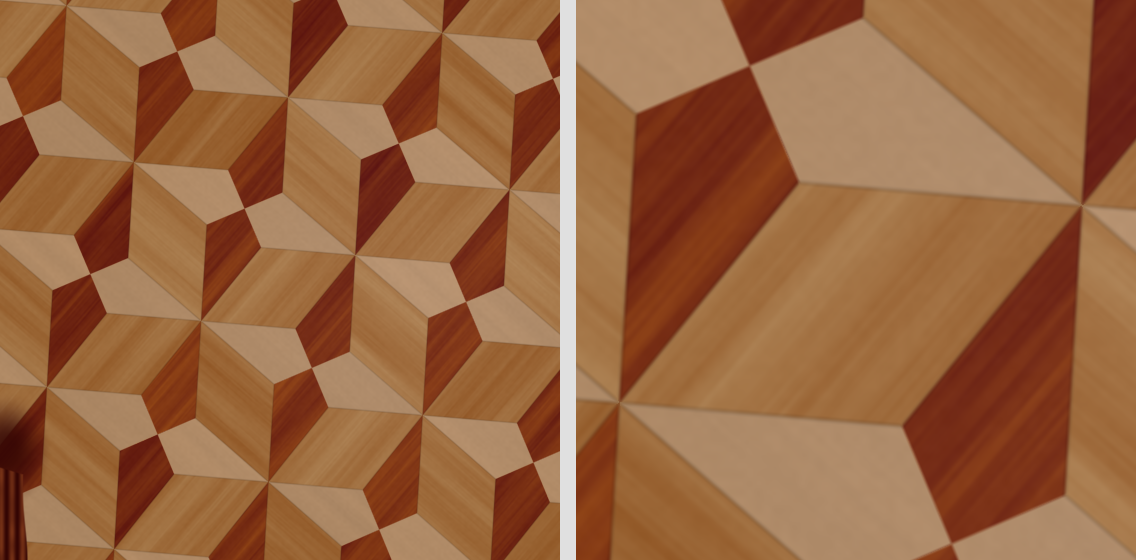
Left, the full canvas; right, a detail of the centre.
Write a three.js fragment shader that draws this pattern.

```glsl
// Wood marquetry: a tilted square lattice of eight-pointed stars, built from tan
// rhombi along the cell edges and four pale or dark kites inside each cell.
// Cells come from fract of lattice coordinates; grain is stretched value noise.
varying vec2 vUv;

const vec2 STAR = vec2(0.5143, 0.8268);    // one star centre
const vec2 STEP_U = vec2(0.2754, 0.1165);  // star to star, rising
const vec2 STEP_V = vec2(0.1202, -0.2822); // star to star, falling
const float SLOPE = 0.51;                  // rhombus half height over half length
const float SOFT = 0.005;                  // edge softness in cells

const vec3 PALE = vec3(0.69, 0.54, 0.395);
const vec3 TAN_DEEP = vec3(0.575, 0.345, 0.145);
const vec3 TAN_LIGHT = vec3(0.665, 0.485, 0.295);
const vec3 RED_DEEP = vec3(0.39, 0.10, 0.055);
const vec3 RED_LIGHT = vec3(0.54, 0.24, 0.075);
const vec3 SHADE = vec3(0.20, 0.02, 0.012);

float hash(vec2 p) {
  vec3 q = fract(vec3(p.xyx) * 0.1031);
  q += dot(q, q.yzx + 33.33);
  return fract((q.x + q.y) * q.z);
}

float noise(vec2 p) {
  vec2 i = floor(p);
  vec2 f = fract(p);
  f = f * f * (3.0 - 2.0 * f);
  float low = mix(hash(i), hash(i + vec2(1.0, 0.0)), f.x);
  float high = mix(hash(i + vec2(0.0, 1.0)), hash(i + 1.0), f.x);
  return mix(low, high, f.y);
}

float cross2(vec2 a, vec2 b) {
  return a.x * b.y - a.y * b.x;
}

float edge(float d) {
  return smoothstep(-SOFT, SOFT, d);
}

// Bands and fibres running along dir, about -0.5 to 0.5
float grain(vec2 p, vec2 dir, float seed) {
  vec2 g = vec2(cross2(dir, p), dot(dir, p)) + seed * vec2(37.0, 19.0);
  float bands = noise(g * vec2(42.0, 1.5));
  float streaks = noise(g * vec2(130.0, 5.0));
  float fibres = noise(g * vec2(330.0, 16.0));
  return bands * 0.55 + streaks * 0.27 + fibres * 0.18 - 0.5;
}

// One veneer piece: its own tone plus grain, between two wood colours
vec3 veneer(vec3 deep, vec3 light, vec2 p, vec2 dir, vec2 id, float contrast) {
  float seed = hash(id + 71.0);
  float tone = 0.53 + (seed - 0.5) * 0.4 + contrast * grain(p, dir, seed);
  return mix(deep, light, clamp(tone, -0.2, 1.2));
}

vec3 marquetry(vec2 p) {
  // Lattice coordinates, with a slight stretch toward the ends
  vec2 d = p - STAR;
  d.y += 0.025 * (p.y - 0.65) * (p.y - 0.65);
  vec2 uv = vec2(cross2(d, STEP_V), cross2(STEP_U, d)) / cross2(STEP_U, STEP_V);
  vec2 f = fract(uv);
  vec2 q = min(f, 1.0 - f);
  vec2 rising = vec2(0.65, 0.76);
  vec2 falling = vec2(0.75, -0.66);

  // Kites: pale and dark in alternate quarters
  vec2 quarter = floor(uv * 2.0);
  vec3 pale = veneer(PALE * 0.95, PALE * 1.05, p, falling, quarter + 11.0, 0.6);
  vec3 dark = veneer(RED_DEEP, RED_LIGHT, p, rising, quarter + 23.0, 1.5);
  vec2 side = vec2(edge(f.x - 0.5), edge(f.y - 0.5));
  vec3 col = mix(pale, dark, side.x + side.y - 2.0 * side.x * side.y);

  // Rhombi straddling the cell edges
  vec2 idU = vec2(floor(uv.x), floor(uv.y + 0.5));
  vec2 idV = vec2(floor(uv.x + 0.5), floor(uv.y));
  vec3 tanU = veneer(TAN_DEEP, TAN_LIGHT, p, rising, idU + 41.0, 1.1);
  vec3 tanV = veneer(TAN_DEEP, TAN_LIGHT, p, falling, idV + 59.0, 1.1);
  float dU = (SLOPE * q.x - q.y) * 0.89;
  float dV = (SLOPE * q.y - q.x) * 0.89;
  col = mix(col, tanU, edge(dU));
  col = mix(col, tanV, edge(dV));

  // Faint glue line between pieces
  float seam = min(min(abs(dU), abs(dV)), 0.02);
  return col * (1.0 - 0.10 * (1.0 - smoothstep(0.0, 0.009, seam)));
}

// Fluted brown post standing in the lower left corner, with its shadow
vec3 addPost(vec3 col, vec2 p) {
  float shadow = 1.0 - smoothstep(0.015, 0.085, length((p - vec2(0.01, 0.195)) * vec2(1.0, 0.8)));
  col = mix(col, SHADE, 0.85 * shadow);
  float flute = 0.5 + 0.5 * sin(p.x * 330.0 + 0.8);
  vec3 wood = mix(SHADE, vec3(0.47, 0.20, 0.09), flute * (0.65 + 0.35 * noise(p * 40.0)));
  float right = 0.041 + 0.008 * smoothstep(0.12, 0.0, p.y);
  float inside = max(p.x - right, p.y - 0.165 + 0.3 * p.x);
  return mix(wood, col, smoothstep(-0.002, 0.002, inside));
}

void main() {
  vec3 col = marquetry(vUv);
  // Soft room light, cooler right of the middle
  float glow = exp(-7.0 * dot(vUv - vec2(0.72, 0.48), vUv - vec2(0.72, 0.48)));
  col = col * (0.98 + 0.04 * glow) + vec3(0.0, 0.012, 0.03) * glow;
  col += (noise(vUv * 190.0) - 0.5) * 0.012;
  gl_FragColor = vec4(addPost(col, vUv), 1.0);
}
```
